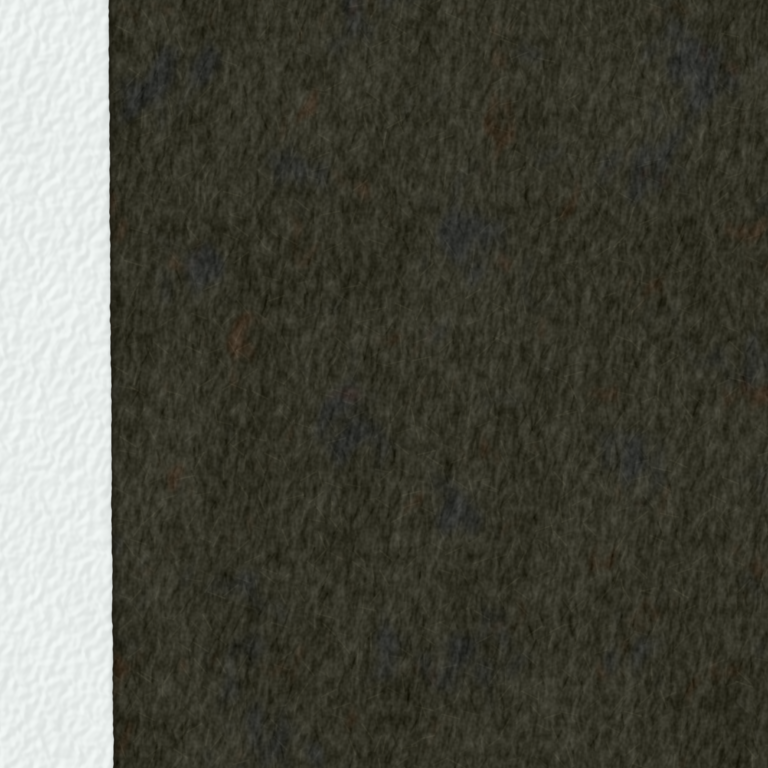
This texture is drawn by a Shadertoy shader. Its source:

```glsl
// Dark olive wool felt lying on a strip of pale embossed paper.
// The felt is stretched gradient noise in several sizes, with fine hairs and
// soft colour tints; the paper is a noise relief lit from one side.

const vec3 FELT_OLIVE = vec3(0.200, 0.197, 0.150);
const vec3 FELT_SEAM  = vec3(0.095, 0.085, 0.060);
const vec3 TINT_BLUE  = vec3(-0.022, -0.014, 0.020);
const vec3 TINT_RUST  = vec3(0.040, -0.004, -0.012);
const vec3 PAPER_BASE = vec3(0.910, 0.930, 0.922);

vec2 hash2(vec2 p) {
    vec3 q = fract(p.xyx * vec3(0.1031, 0.1030, 0.0973));
    q += dot(q, q.yzx + 33.33);
    return fract((q.xx + q.yz) * q.zy);
}

float cornerSlope(vec2 cell, vec2 offset) {
    float angle = 6.2832 * hash2(cell).x;
    return dot(vec2(cos(angle), sin(angle)), offset);
}

// Gradient noise, about -0.7 to 0.7
float gradientNoise(vec2 p) {
    vec2 i = floor(p), f = p - i;
    vec2 u = f * f * f * (f * (f * 6.0 - 15.0) + 10.0);
    vec2 e = vec2(1.0, 0.0);
    float low  = mix(cornerSlope(i, f), cornerSlope(i + e, f - e), u.x);
    float high = mix(cornerSlope(i + e.yx, f - e.yx), cornerSlope(i + 1.0, f - 1.0), u.x);
    return mix(low, high, u.y);
}

float segmentDistance(vec2 p, vec2 halfSpan) {
    float t = clamp(dot(p, halfSpan) / dot(halfSpan, halfSpan), -1.0, 1.0);
    return length(p - halfSpan * t);
}

// One hair per grid cell, leaning around the vertical by up to spread radians
float hairs(vec2 uv, float cells, float spread, float width, float pixel) {
    vec2 p = uv * cells, home = floor(p);
    float sum = 0.0;
    for (int y = -1; y <= 1; y++)
    for (int x = -1; x <= 1; x++) {
        vec2 cell = home + vec2(x, y);
        vec2 place = hash2(cell + 17.0), shape = hash2(cell + 71.0);
        float angle = (shape.x - 0.5) * 2.0 * spread;
        vec2 halfSpan = vec2(sin(angle), cos(angle)) * mix(0.25, 0.6, shape.y);
        float d = segmentDistance(p - cell - place, halfSpan) / cells;
        sum += (1.0 - smoothstep(0.0, width + pixel, d)) * shape.y;
    }
    return sum;
}

vec3 feltColor(vec2 uv, float inset, float pixel) {
    // Slight lean and wander of the nap
    vec2 p = uv + vec2(-0.12 * uv.y, 0.0);
    p.x += 0.004 * gradientNoise(uv * vec2(22.0, 16.0));

    // Grain from broad streaks down to single fibres
    float grain = 0.26 * gradientNoise(p * vec2(9.0, 4.0) + 3.0)
                + 0.34 * gradientNoise(p * vec2(44.0, 15.0) + 11.0)
                + 0.62 * gradientNoise(p * vec2(105.0, 42.0) + 29.0)
                + 0.55 * gradientNoise(p * vec2(190.0, 85.0) + 47.0)
                + 0.34 * gradientNoise(uv * vec2(235.0, 205.0) + 83.0);
    vec3 color = FELT_OLIVE + 0.125 * grain;

    // Fine pale hairs, and a few dark gaps between them
    color += vec3(0.036, 0.035, 0.030) * hairs(uv, 52.0, 1.4, 0.0008, pixel);
    color -= 0.034 * hairs(p + 0.37, 64.0, 0.5, 0.0012, pixel);

    // Stray dyed wool in soft patches
    float blue = gradientNoise(uv * vec2(7.0, 8.0) + 5.3)
               + 0.5 * gradientNoise(p * vec2(34.0, 22.0) + 9.1);
    float rust = gradientNoise(uv * vec2(12.0, 14.0) + 61.7)
               + 0.5 * gradientNoise(p * vec2(48.0, 30.0) + 23.9);
    color += TINT_BLUE * smoothstep(0.15, 0.65, blue);
    color += TINT_RUST * smoothstep(0.30, 0.80, rust);

    // Cut edge: a thin dark seam and a faint shade beside it
    color -= 0.022 * exp(-inset / 0.025);
    return mix(color, FELT_SEAM, 0.75 * exp(-inset / 0.0035));
}

float paperHeight(vec2 uv) {
    vec2 p = vec2(uv.x - 0.35 * uv.y, uv.y + 0.2 * uv.x);
    p += 0.006 * gradientNoise(uv * 38.0 + 7.0);
    return gradientNoise(p * vec2(88.0, 60.0))
         + 0.45 * gradientNoise(p * vec2(165.0, 120.0) + 31.0);
}

vec3 paperColor(vec2 uv, float gap) {
    vec2 lightStep = vec2(-0.0026, 0.0018);
    float relief = paperHeight(uv - lightStep) - paperHeight(uv + lightStep);
    float light = 0.075 * relief / (1.0 + 0.6 * abs(relief));
    light += 0.012 * gradientNoise(uv * vec2(14.0, 9.0) + 2.0);
    // Contact shadow next to the felt
    return PAPER_BASE + light - 0.10 * exp(-gap / 0.0022);
}

void mainImage(out vec4 fragColor, in vec2 fragCoord) {
    vec2 uv = fragCoord / iResolution.xy;
    float pixel = 1.0 / iResolution.y;

    // Nearly straight felt edge with a slight lean and fuzz
    float edge = mix(0.1475, 0.1415, uv.y)
               + 0.0012 * gradientNoise(vec2(uv.y * 18.0, 0.5))
               + 0.0010 * gradientNoise(vec2(uv.y * 120.0, 4.5));
    float inset = uv.x - edge;

    vec3 felt = feltColor(uv, max(inset, 0.0), pixel);
    vec3 paper = paperColor(uv, max(-inset, 0.0));
    float cover = smoothstep(-pixel, pixel, inset);
    fragColor = vec4(clamp(mix(paper, felt, cover), 0.0, 1.0), 1.0);
}
```
